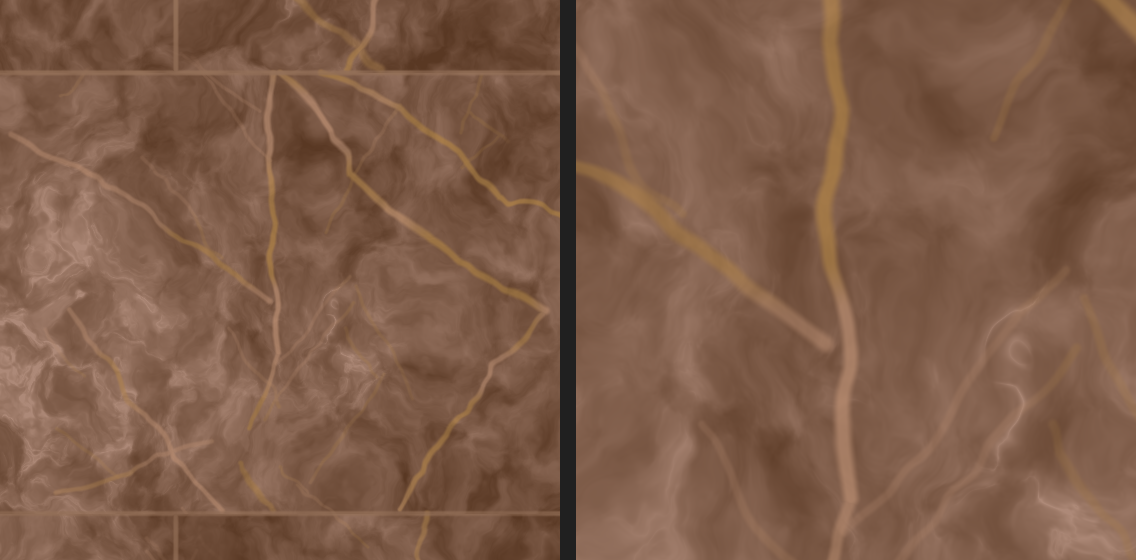
Left, the full canvas; right, a detail of the centre.
Reproduce this texture procedurally as a Shadertoy shader.

```glsl
const vec3 DARK = vec3(0.38, 0.25, 0.17);
const vec3 PALE = vec3(0.64, 0.50, 0.43);
const vec3 GROUT = vec3(0.58, 0.44, 0.345);
const vec3 VEIN_GOLD = vec3(0.62, 0.46, 0.26);
const vec3 VEIN_PINK = vec3(0.66, 0.50, 0.40);
const vec2 TILE = vec2(1.6, 0.787);
const vec2 TILE_ORIGIN = vec2(0.314, 0.083);
const float JOINT = 0.0042;
const float WOBBLE = 0.022;
const int HAIRLINES = 22;

float hash(vec2 p) {
    p = fract(p * vec2(0.1031, 0.1137));
    p += dot(p, p.yx + 33.33);
    return fract((p.x + p.y) * p.x * 17.3);
}

float noise(vec2 p) {
    vec2 i = floor(p), f = fract(p);
    f = f * f * (3.0 - 2.0 * f);
    return mix(mix(hash(i), hash(i + vec2(1, 0)), f.x),
               mix(hash(i + vec2(0, 1)), hash(i + vec2(1, 1)), f.x), f.y);
}

float fbm(vec2 p) {
    float sum = 0.0, amp = 0.52;
    for (int i = 0; i < 5; i++) {
        sum += amp * noise(p);
        p = mat2(1.6, 1.2, -1.2, 1.6) * p + 7.3;
        amp *= 0.5;
    }
    return sum;
}

float blob(vec2 p, vec2 center, vec2 radius) {
    vec2 d = (p - center) / radius;
    return exp(-dot(d, d));
}

// Coverage of a wavering stroke from a to b, bowed sideways
float vein(vec2 p, vec2 a, vec2 b, float bow, float width) {
    vec2 d = b - a;
    float len = length(d);
    vec2 dir = d / len;
    float along = dot(p - a, dir);
    float t = clamp(along / len, 0.0, 1.0);
    float side = dot(p - a, vec2(-dir.y, dir.x));
    vec2 seed = vec2(t * len * 15.0, 40.0 + a.x * 91.0 + a.y * 57.0);
    float sway = noise(seed) - 0.5 + 0.3 * (noise(seed * vec2(3.5, 1.0) + 9.0) - 0.5);
    side -= 4.0 * bow * t * (1.0 - t) + WOBBLE * sway * smoothstep(0.0, 0.15, t * (1.0 - t));
    float dist = length(vec2(side, along - t * len));
    width *= 0.75 + 0.5 * noise(seed * 2.0);
    return 1.0 - smoothstep(width * 0.3, width * 1.25 + 0.7 / iResolution.y, dist);
}

float mainVeins(vec2 p) {
    float v = vein(p, vec2(0.488, 0.868), vec2(0.497, 0.37), -0.012, 0.0055);
    v = max(v, 0.8 * vein(p, vec2(0.497, 0.37), vec2(0.445, 0.235), 0.003, 0.004));
    // Broad bent vein
    v = max(v, vein(p, vec2(0.50, 0.87), vec2(0.625, 0.69), 0.015, 0.007));
    v = max(v, vein(p, vec2(0.625, 0.69), vec2(0.974, 0.445), -0.008, 0.0075));
    v = max(v, 0.85 * vein(p, vec2(0.974, 0.445), vec2(0.714, 0.09), -0.01, 0.005));
    // Upper right arc
    v = max(v, vein(p, vec2(0.573, 0.87), vec2(0.892, 0.648), 0.03, 0.006));
    v = max(v, vein(p, vec2(0.892, 0.648), vec2(1.02, 0.605), 0.0, 0.0055));
    // Left diagonals
    v = max(v, 0.75 * vein(p, vec2(0.02, 0.76), vec2(0.482, 0.462), 0.01, 0.005));
    v = max(v, 0.8 * vein(p, vec2(0.124, 0.447), vec2(0.397, 0.088), -0.008, 0.005));
    v = max(v, 0.6 * vein(p, vec2(0.10, 0.12), vec2(0.378, 0.212), 0.0, 0.0045));
    v = max(v, 0.7 * vein(p, vec2(0.43, 0.173), vec2(0.488, 0.088), 0.0, 0.006));
    // Neighbouring rows
    v = max(v, 0.9 * vein(p, vec2(0.672, 1.01), vec2(0.62, 0.875), 0.012, 0.006));
    v = max(v, 0.6 * vein(p, vec2(0.52, 1.01), vec2(0.68, 0.876), 0.0, 0.008));
    return max(v, 0.8 * vein(p, vec2(0.763, 0.083), vec2(0.75, -0.01), 0.0, 0.005));
}

float hairlines(vec2 p) {
    float v = 0.0;
    for (int i = 0; i < HAIRLINES; i++) {
        float k = float(i) * 7.0 + 3.0;
        vec2 start = vec2(hash(vec2(k, 11.0)), hash(vec2(k, 29.0)));
        float angle = -0.9 + 0.5 * (hash(vec2(k, 47.0)) - 0.5) - 1.3 * step(0.75, hash(vec2(k, 83.0)));
        float len = mix(0.07, 0.27, hash(vec2(k, 61.0)));
        v = max(v, vein(p, start, start + len * vec2(cos(angle), sin(angle)), 0.0, 0.003));
    }
    return v;
}

void mainImage(out vec4 fragColor, in vec2 fragCoord) {
    vec2 p = fragCoord / iResolution.xy;

    // Staggered tiles
    vec2 g = p - TILE_ORIGIN;
    float row = floor(g.y / TILE.y);
    g.x += 0.5 * TILE.x * mod(row + 1.0, 2.0);
    vec2 cell = mod(g, TILE);
    vec2 edge = min(cell, TILE - cell);

    // Cloudy stone with pale crystalline patches
    vec2 q = p + 20.0 + row * vec2(3.7, 5.1);
    vec2 warp = vec2(fbm(q * 6.0), fbm(q * 6.0 + 31.0)) - 0.5;
    float cloud = fbm(q * 4.0 + warp * 1.5);
    float grain = fbm(q * vec2(26.0, 20.0) + warp * 5.0);
    float ridge = 1.0 - abs(2.0 * fbm(q * 15.0 + warp * 7.0 + 50.0) - 1.0);
    float patches = blob(p, vec2(0.05, 0.38), vec2(0.32, 0.33))
                  + 0.8 * blob(p, vec2(0.62, 0.40), vec2(0.09, 0.13))
                  + 0.8 * blob(p, vec2(0.53, 0.97), vec2(0.15, 0.08));
    float shade = blob(p, vec2(0.57, 0.68), vec2(0.18, 0.17))
                + 0.8 * blob(p, vec2(0.50, 0.46), vec2(0.07, 0.14))
                + 0.7 * blob(p, vec2(0.85, 0.10), vec2(0.22, 0.10));
    float crystal = pow(ridge, 7.0) * smoothstep(0.35, 0.65, grain);
    float tone = 0.34 + 1.0 * (cloud - 0.5) + 0.95 * (grain - 0.5)
               + patches * (0.13 + 0.6 * crystal) - 0.2 * shade;
    vec3 color = mix(DARK, PALE, clamp(tone, -0.12, 1.15));

    // Veins
    float tint = smoothstep(0.35, 0.65, noise(p * 9.0 + 4.0) + 0.5 * (p.x - 0.6));
    vec3 veinColor = mix(VEIN_PINK, VEIN_GOLD, tint) * (0.9 + 0.25 * grain);
    color = mix(color, veinColor, 0.28 * hairlines(p) * smoothstep(0.25, 0.6, cloud));
    color = mix(color, veinColor, 0.85 * mainVeins(p));

    // Joints, fading unevenly along their length
    float joint = 1.0 - smoothstep(JOINT * 0.4, JOINT * 1.4 + 0.5 / iResolution.y, min(edge.x, edge.y));
    float wear = 0.6 + 0.4 * noise(p * 24.0);
    color = mix(color, GROUT, joint * wear * mix(0.75, 1.0, p.y));

    fragColor = vec4(color, 1.0);
}
```
